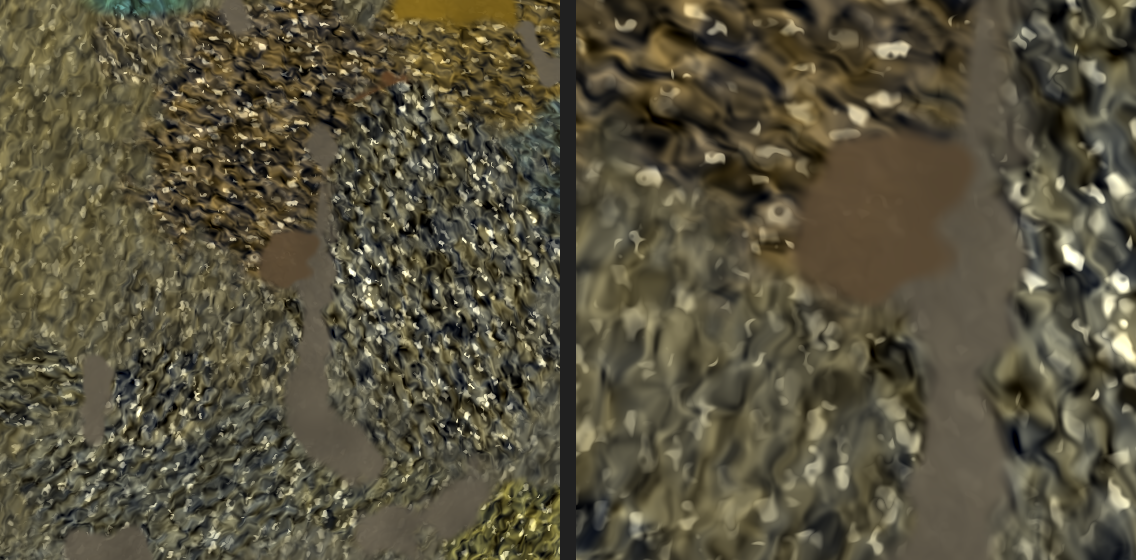
Left, the full canvas; right, a detail of the centre.
Write a Shadertoy shader that draws this texture.

```glsl
float hash(vec2 p) {
    vec3 q = fract(p.xyx * vec3(0.1031, 0.1030, 0.0973));
    q += dot(q, q.yzx + 33.33);
    return fract((q.x + q.y) * q.z);
}

float noise(vec2 p) {
    vec2 i = floor(p), f = fract(p);
    f = f * f * (3.0 - 2.0 * f);
    return mix(mix(hash(i), hash(i + vec2(1, 0)), f.x),
               mix(hash(i + vec2(0, 1)), hash(i + vec2(1, 1)), f.x), f.y);
}

// Scattered pale flakes, mostly faint, a few bright
float flakes(vec2 p) {
    vec2 cell = floor(p);
    float glow = 0.0;
    for (int y = -1; y <= 1; y++)
    for (int x = -1; x <= 1; x++) {
        vec2 id = cell + vec2(x, y);
        vec2 centre = id + 0.15 + 0.7 * vec2(hash(id), hash(id + 17.3));
        float size = mix(0.25, 0.65, hash(id + 41.7));
        float shine = pow(hash(id + 73.1), 3.0);
        float body = 1.0 - smoothstep(size * 0.35, size, length(p - centre));
        glow = max(glow, shine * body);
    }
    return glow;
}

// Elongated grains running along the given angle
vec3 grains(vec2 p, float angle, float contrast, vec3 tint) {
    float c = cos(angle), s = sin(angle);
    vec2 along = vec2(c * p.x + s * p.y, c * p.y - s * p.x);
    vec2 q = along * vec2(62.0, 118.0);
    q += 1.3 * (vec2(noise(p * 70.0), noise(p * 70.0 + 31.0)) - 0.5);
    float fine = noise(q) + 0.6 * noise(q * 1.9 + 7.0) - 0.8;
    float flake = flakes(along * vec2(52.0, 78.0) + 0.7 * noise(p * 150.0));
    float hue = noise(q * 0.7 + 53.0) - 0.5;
    vec3 col = tint * (0.93 + contrast * (1.25 * fine - 0.12));
    col += contrast * flake * vec3(0.60, 0.58, 0.49);
    return col + contrast * hue * vec3(0.05, 0.01, -0.09);
}

void region(inout vec3 col, vec2 p, vec2 centre, vec2 radius,
            float angle, float contrast, vec3 tint) {
    float d = length((p - centre) / radius);
    d += 0.5 * (noise(p * 11.0) - 0.5) + 0.25 * (noise(p * 31.0) - 0.5);
    float mask = 1.0 - smoothstep(0.82, 1.1, d);
    if (mask > 0.0) col = mix(col, grains(p, angle, contrast, tint), mask);
}

// Blurred, nearly grainless band between two points
void haze(inout vec3 col, vec2 p, vec2 a, vec2 b, float width, vec3 tint) {
    vec2 ab = b - a;
    float t = clamp(dot(p - a, ab) / dot(ab, ab), 0.0, 1.0);
    float d = length(p - a - t * ab) + 0.045 * (noise(p * 16.0) - 0.5);
    d += 0.02 * (noise(p * 45.0) - 0.5);
    float mask = 0.94 * (1.0 - smoothstep(width * 0.5, width * 1.25, d));
    col = mix(col, tint * (0.92 + 0.16 * noise(p * 18.0)), mask);
}

void mainImage(out vec4 fragColor, in vec2 fragCoord) {
    vec2 p = fragCoord / iResolution.y;

    // Soft olive ground, greyer toward the lower right
    vec3 ground = mix(vec3(0.43, 0.40, 0.27), vec3(0.38, 0.37, 0.30),
                      smoothstep(0.1, 0.9, p.x + 0.5 - 0.6 * p.y));
    vec3 col = grains(p * 0.85, 1.2, 0.5, ground);

    // Sharper patches, each with its own grain direction
    region(col, p, vec2(0.42, 0.42), vec2(0.25, 0.16), 1.3, 0.65, vec3(0.38, 0.36, 0.27));
    region(col, p, vec2(0.97, 0.74), vec2(0.16, 0.24), -0.6, 0.75, vec3(0.30, 0.34, 0.31));
    region(col, p, vec2(0.85, 0.90), vec2(0.20, 0.15), -0.4, 0.85, vec3(0.40, 0.34, 0.18));
    region(col, p, vec2(0.47, 0.78), vec2(0.24, 0.29), -0.45, 1.1, vec3(0.35, 0.30, 0.20));
    region(col, p, vec2(0.25, 0.93), vec2(0.09, 0.10), -1.1, 0.8, vec3(0.37, 0.34, 0.25));
    region(col, p, vec2(0.78, 0.50), vec2(0.25, 0.30), -1.2, 1.15, vec3(0.34, 0.33, 0.26));
    region(col, p, vec2(0.30, 0.13), vec2(0.34, 0.15), 0.65, 0.9, vec3(0.35, 0.35, 0.29));
    region(col, p, vec2(0.68, 0.10), vec2(0.14, 0.08), 0.8, 0.85, vec3(0.36, 0.35, 0.26));
    region(col, p, vec2(0.28, 0.29), vec2(0.11, 0.09), 1.1, 1.2, vec3(0.36, 0.35, 0.28));
    region(col, p, vec2(0.05, 0.31), vec2(0.12, 0.08), -0.2, 0.85, vec3(0.34, 0.33, 0.25));
    region(col, p, vec2(0.95, 0.04), vec2(0.14, 0.09), 1.0, 0.95, vec3(0.43, 0.41, 0.22));

    // Smooth seams and smears
    vec3 seam = vec3(0.39, 0.36, 0.30);
    haze(col, p, vec2(0.55, 0.25), vec2(0.58, 0.74), 0.026, seam);
    haze(col, p, vec2(0.57, 0.22), vec2(0.67, 0.17), 0.035, seam);
    haze(col, p, vec2(0.66, 0.03), vec2(0.85, 0.12), 0.048, seam);
    haze(col, p, vec2(0.16, 0.24), vec2(0.17, 0.34), 0.025, seam);
    haze(col, p, vec2(0.15, 0.02), vec2(0.23, 0.02), 0.030, seam);
    haze(col, p, vec2(0.41, 0.99), vec2(0.42, 0.97), 0.035, seam);
    haze(col, p, vec2(0.94, 0.95), vec2(0.98, 0.87), 0.018, seam);
    haze(col, p, vec2(0.50, 0.53), vec2(0.56, 0.57), 0.022, vec3(0.37, 0.30, 0.21));
    haze(col, p, vec2(0.63, 0.82), vec2(0.72, 0.86), 0.018, vec3(0.38, 0.26, 0.15));
    haze(col, p, vec2(0.72, 1.00), vec2(0.90, 0.99), 0.040, vec3(0.47, 0.37, 0.10));

    // Broad stains: cool upper left edge, uneven light
    float cool = 1.0 - smoothstep(0.4, 1.0, length((p - vec2(0.25, 1.0)) / vec2(0.13, 0.04)));
    col = mix(col, col * vec3(0.65, 1.02, 1.25), cool);
    col *= 0.92 + 0.16 * noise(p * 8.0 + 3.0);

    fragColor = vec4(clamp(col, 0.0, 1.0), 1.0);
}
```
